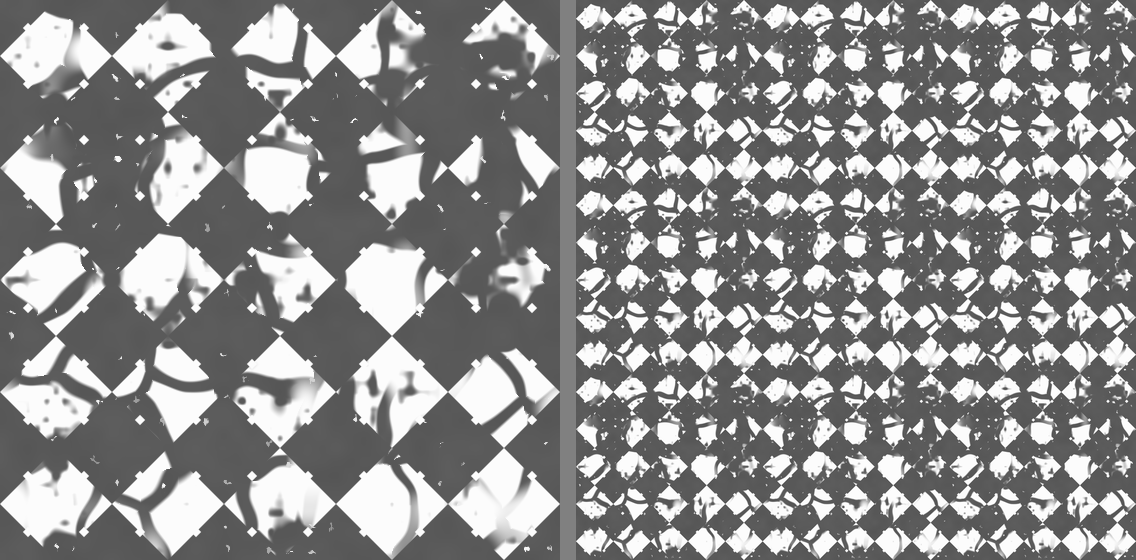
Left: one tile. Right: repeated 3 by 3.
A WebGL 1 fragment shader for this pattern:

```glsl
precision highp float;
// Five by five white diamonds on mottled grey, worn by soft veins and blots, with small studs and chips.
uniform vec2 u_resolution;

vec2 hash2(vec2 p) {
  vec3 q = fract(p.xyx * vec3(0.1031, 0.1030, 0.0973));
  q += dot(q, q.yzx + 33.33);
  return fract((q.xx + q.yz) * q.zy);
}

// Value noise that wraps after a whole number of lattice cells
float noise(vec2 uv, float period, float seed) {
  vec2 p = uv * period;
  vec2 i = floor(p);
  vec2 f = fract(p);
  f = f * f * (3.0 - 2.0 * f);
  vec2 a = mod(i, period) + seed;
  vec2 b = mod(i + 1.0, period) + seed;
  return mix(mix(hash2(a).x, hash2(vec2(b.x, a.y)).x, f.x),
             mix(hash2(vec2(a.x, b.y)).x, hash2(b).x, f.x), f.y);
}

float cloud(vec2 uv, float period, float seed) {
  return 0.65 * noise(uv, period, seed) + 0.35 * noise(uv, period * 2.0, seed + 7.0);
}

// Distance to the border between the two nearest scattered points
float veinDistance(vec2 uv, float period) {
  vec2 p = uv * period;
  vec2 cell = floor(p);
  vec2 nearest = vec2(0.0);
  vec2 second = vec2(0.0);
  float d1 = 100.0;
  float d2 = 100.0;
  for (int y = -2; y <= 2; y++) {
    for (int x = -2; x <= 2; x++) {
      vec2 c = cell + vec2(float(x), float(y));
      vec2 site = c + 0.1 + 0.8 * hash2(mod(c, period) + 61.0) - p;
      float d = dot(site, site);
      if (d < d1) {
        d2 = d1;
        second = nearest;
        d1 = d;
        nearest = site;
      } else if (d < d2) {
        d2 = d;
        second = site;
      }
    }
  }
  return (d2 - d1) / (2.0 * max(length(second - nearest), 0.01)) / period;
}

// Wear of the diamonds: 0 intact, 1 fully worn away
float wear(vec2 uv) {
  vec2 bend = vec2(cloud(uv, 9.0, 11.0), cloud(uv, 9.0, 37.0)) - 0.5;
  float width = 0.008 + 0.009 * noise(uv, 8.0, 83.0);
  float vein = 1.0 - smoothstep(width - 0.003, width + 0.004, veinDistance(uv + 0.085 * bend, 7.0));
  vein *= smoothstep(0.16, 0.4, noise(uv, 11.0, 131.0));
  float patchy = cloud(uv, 10.0, 151.0);
  float blot = smoothstep(0.72, 0.88, 0.78 * patchy + 0.42 * noise(uv, 60.0, 173.0));
  float hole = smoothstep(0.66, 0.72, patchy + 0.08 * (noise(uv, 30.0, 191.0) - 0.5));
  return 1.0 - (1.0 - vein) * (1.0 - blot) * (1.0 - hole);
}

// Sparse ragged flecks; x is coverage, y is brightness
vec2 chips(vec2 uv, float pixel) {
  float period = 26.0;
  vec2 p = uv * period;
  vec2 id = mod(floor(p), period);
  vec2 pick = hash2(id + 211.0);
  vec2 shape = hash2(id + 257.0);
  vec2 q = fract(p) - 0.35 - 0.3 * hash2(id + 293.0);
  q += 0.24 * (vec2(noise(uv, 180.0, 307.0), noise(uv, 150.0, 331.0)) - 0.5);
  q.y += q.x * (shape.x - 0.5);
  q *= mix(vec2(0.8, 1.8), vec2(1.8, 0.8), shape.y);
  float d = abs(q.x) + abs(q.y) - 0.08 - 0.12 * shape.x;
  float soft = pixel * period;
  float cover = (1.0 - smoothstep(-soft, soft, d)) * step(pick.x, 0.17);
  return vec2(cover, 0.55 + 0.44 * sqrt(pick.y));
}

void main() {
  vec2 uv = gl_FragCoord.xy / u_resolution;
  float pixel = 1.0 / min(u_resolution.x, u_resolution.y);
  float soft = 5.0 * pixel;

  // Diamonds touching at their corners, and studs midway along their sides
  vec2 q = abs(fract(uv * 5.0) - 0.5);
  float diamond = 1.0 - smoothstep(-soft, soft, q.x + q.y - 0.5);
  vec2 s = abs(q - 0.25);
  float stud = 1.0 - smoothstep(-soft, soft, s.x + s.y - 0.046);

  // Mottled ground, worn diamonds, chips, then untouched studs
  float ground = 0.35 + 0.035 * (cloud(uv, 20.0, 353.0) - 0.5);
  float tone = mix(ground, 0.99, diamond * (1.0 - wear(uv)));
  vec2 chip = chips(uv, pixel);
  tone = mix(tone, max(tone, chip.y), chip.x);
  tone = mix(tone, 0.99, stud);
  gl_FragColor = vec4(vec3(tone), 1.0);
}
```
